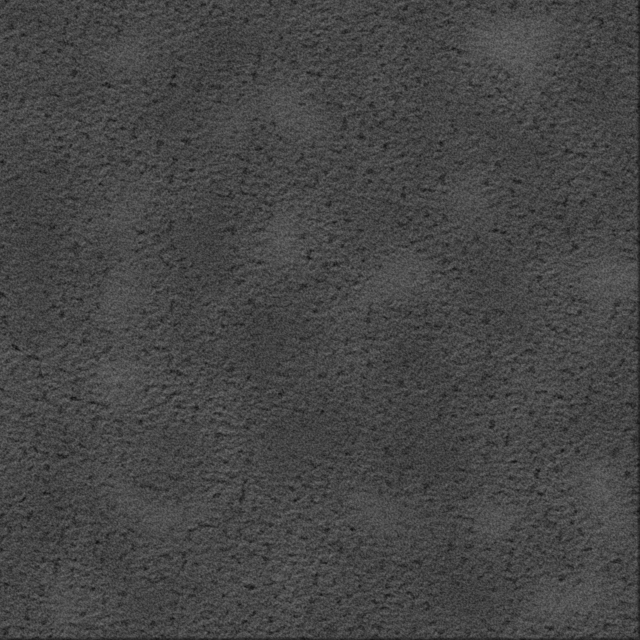
Write a WebGL 2 fragment shader that draws this texture.

```glsl
#version 300 es
precision highp float;
// Dark pitted stone: a fine relief of gradient noise lit from above,
// sunk with small wide pits, dusted with grain and clouded by soft
// pale and dark stains where the surface is worn smoother.

uniform vec2 u_resolution;
out vec4 fragColor;

// Unit gradient at a lattice point, from an integer hash
vec2 latticeGradient(vec2 cell) {
    uvec2 q = uvec2(ivec2(cell));
    uint h = q.x * 1597334677u ^ q.y * 3812015801u;
    h = (h ^ (h >> 15)) * 2246822519u;
    h = (h ^ (h >> 13)) * 3266489917u;
    h ^= h >> 16;
    float angle = float(h & 65535u) * 6.28319 / 65536.0;
    return vec2(cos(angle), sin(angle));
}

float gradientNoise(vec2 p) {
    vec2 cell = floor(p);
    vec2 f = p - cell;
    vec2 w = f * f * f * (f * (f * 6.0 - 15.0) + 10.0);
    vec2 e = vec2(1.0, 0.0);
    float a = dot(latticeGradient(cell), f);
    float b = dot(latticeGradient(cell + e.xy), f - e.xy);
    float c = dot(latticeGradient(cell + e.yx), f - e.yx);
    float d = dot(latticeGradient(cell + e.xx), f - e.xx);
    return mix(mix(a, b, w.x), mix(c, d, w.x), w.y);
}

vec2 rotate(vec2 p, float angle) {
    float c = cos(angle), s = sin(angle);
    return vec2(c * p.x - s * p.y, s * p.x + c * p.y);
}

// Bumps slightly wider than tall, in two sizes
float surfaceHeight(vec2 p) {
    return gradientNoise(rotate(p, 0.3) * vec2(78.0, 108.0))
         + 0.5 * gradientNoise(rotate(p, -0.4) * vec2(150.0, 205.0) + 31.0);
}

void main() {
    float side = min(u_resolution.x, u_resolution.y);
    vec2 p = gl_FragCoord.xy / side;

    // Soft stains
    vec2 warped = p + 0.025 * vec2(gradientNoise(p * 13.0 + 5.0),
                                   gradientNoise(p * 13.0 + 47.0));
    float stain = gradientNoise(warped * 8.0 + 11.0);
    float clouds = 0.6 * gradientNoise(warped * 4.0 + 73.0)
                 + 0.4 * gradientNoise(warped * 19.0 + 29.0);
    float pale = smoothstep(0.2, 0.6, stain);
    float worn = smoothstep(0.12, 0.5, abs(stain));
    float roughness = (1.0 - 0.5 * worn) * (1.0 + 0.5 * clouds);

    // Relief lit from above and slightly from the left
    vec2 towardLight = vec2(-0.0012, 0.0027);
    float relief = surfaceHeight(p) - surfaceHeight(p + towardLight);

    // Small dark pits
    float pitField = gradientNoise(rotate(p, 0.2) * vec2(72.0, 98.0) + 17.0)
                   + 0.3 * gradientNoise(rotate(p, 0.9) * 170.0);
    float pits = smoothstep(0.1, 0.55, pitField);

    // Fine grain
    float grain = gradientNoise(rotate(p, 0.55) * vec2(270.0, 330.0))
                + 0.5 * gradientNoise(rotate(p, 1.1) * 437.0);

    float tone = 0.279 + 0.035 * stain + 0.05 * clouds + 0.035 * pale;
    tone += roughness * (0.125 * relief - 0.095 * pits) + 0.115 * grain;

    // Shaded seam along the right and bottom borders
    float border = min(u_resolution.x / side - p.x, p.y);
    tone *= mix(0.55, 1.0, smoothstep(0.0, 0.006, border));

    fragColor = vec4(vec3(clamp(tone, 0.06, 0.6)), 1.0);
}
```
